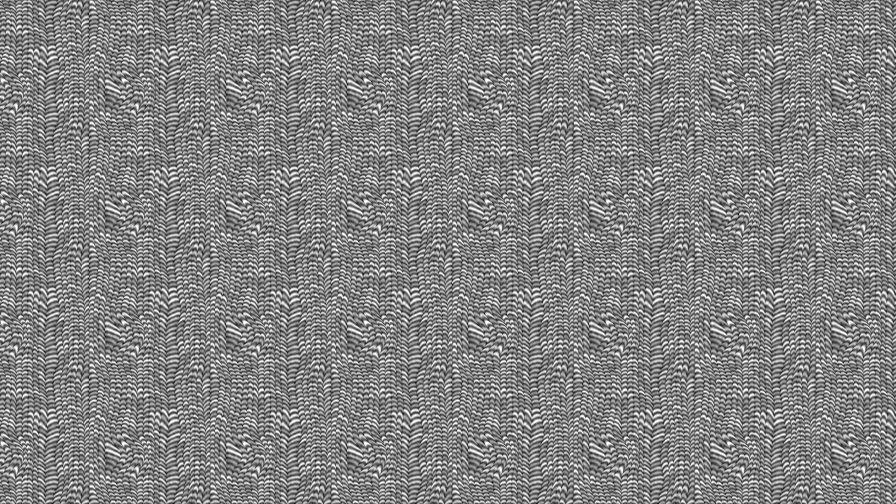
This pattern is drawn by a WebGL 1 fragment shader. Its source:

```glsl
precision highp float;

uniform vec2 u_resolution;

const vec2 STITCHES = vec2(20.0, 26.0); // columns and rows in one tile

float hash(vec2 p) {
  vec3 q = fract(vec3(p.xyx) * 0.1031);
  q += dot(q, q.yzx + 33.33);
  return fract((q.x + q.y) * q.z);
}

// Value noise that wraps after "period" cells
float tiledNoise(vec2 p, vec2 period, float seed) {
  vec2 cell = floor(p);
  vec2 f = fract(p);
  f = f * f * (3.0 - 2.0 * f);
  vec2 lo = mod(cell, period) + seed;
  vec2 hi = mod(cell + 1.0, period) + seed;
  return mix(mix(hash(lo), hash(vec2(hi.x, lo.y)), f.x),
             mix(hash(vec2(lo.x, hi.y)), hash(hi), f.x), f.y);
}

float knit(vec2 tile) {
  // Columns sway sideways, rows drift a little
  vec2 grid = vec2(6.0, 5.0);
  vec2 warp = vec2(tiledNoise(tile * grid, grid, 3.0),
                   tiledNoise(tile * grid, grid, 41.0)) - 0.5;
  vec2 yarn = tile * STITCHES + warp * vec2(2.2, 1.8);

  // Every column has its own height offset and slant
  float column = mod(floor(yarn.x), STITCHES.x);
  float across = fract(yarn.x) - 0.5;
  float slant = mix(-1.0, 1.0, hash(vec2(column, 61.0)));
  float rib = yarn.y + 0.7 * hash(vec2(column, 17.0))
            + slant * across + 1.4 * across * across;
  float ridge = 0.5 - 0.5 * cos(6.28318 * rib);

  // Each stitch has its own brightness
  vec2 stitch = vec2(column, mod(floor(rib), STITCHES.y));
  float tone = 0.29 + ridge * mix(0.33, 0.74, hash(stitch + 7.0));

  // Shaded furrows between columns and fine fibre grain
  tone -= 0.16 * smoothstep(0.25, 0.5, abs(across));
  vec2 fibres = STITCHES * vec2(3.0, 2.0);
  return tone + 0.2 * (tiledNoise(tile * fibres, fibres, 90.0) - 0.5);
}

void main() {
  // Average samples over the pixel to soften the fine ribs
  float tone = 0.0;
  for (int j = 0; j < 3; j++) {
    for (int i = 0; i < 3; i++) {
      vec2 offset = (vec2(float(i), float(j)) - 1.0) / 3.0;
      tone += knit((gl_FragCoord.xy + offset) / u_resolution.x * 7.4);
    }
  }
  gl_FragColor = vec4(vec3(clamp(tone / 9.0, 0.0, 1.0)), 1.0);
}
```
